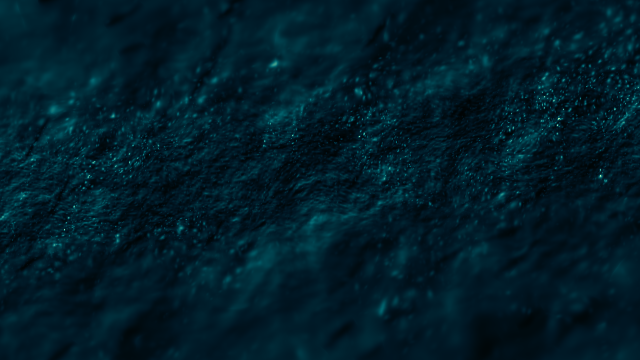
This texture is drawn by a Shadertoy shader. Its source:

```glsl
#define FOCUS_LEVEL 0.44
#define FOCUS_TILT 0.12
#define FOCUS_DEPTH 0.1
#define SHARPEST 0.0018
#define DEFOCUS 0.04
#define BASE_TONE 0.1
#define RELIEF 1.0
#define GLINT_GAIN 1.15
#define CRACK_DEPTH 0.85
#define SLOPE 0.6
#define LIGHT vec2(0.25, -0.55)

vec2 hash2(vec2 p) {
    vec3 q = fract(p.xyx * vec3(0.1031, 0.1030, 0.0973));
    q += dot(q, q.yzx + 33.33);
    return fract((q.xx + q.yz) * q.zy);
}

float noise(vec2 p) {
    vec2 i = floor(p), f = fract(p);
    f = f * f * (3.0 - 2.0 * f);
    float low = mix(hash2(i).x, hash2(i + vec2(1, 0)).x, f.x);
    float high = mix(hash2(i + vec2(0, 1)).x, hash2(i + vec2(1, 1)).x, f.x);
    return mix(low, high, f.y);
}

mat2 rotation(float a) {
    return mat2(cos(a), -sin(a), sin(a), cos(a));
}

// Side-lit bumps; octaves finer than the blur fade away
float relief(vec2 p, float blur) {
    float shade = 0.0, scale = 6.0, gain = 0.65;
    for (int i = 0; i < 6; i++) {
        float keep = exp(-4.0 * scale * scale * blur * blur);
        vec2 q = rotation(-0.12 * float(i)) * p * scale * vec2(0.9, 1.15) + float(i) * 17.3;
        shade += gain * keep * (noise(q + LIGHT) - noise(q));
        scale *= 1.9;
        gain *= 1.17;
    }
    return shade;
}

// Cellular sparkles: slightly elongated, few bright and most dim
float sparkles(vec2 p) {
    vec2 cell = floor(p);
    float sum = 0.0;
    for (int y = -1; y <= 1; y++)
    for (int x = -1; x <= 1; x++) {
        vec2 id = cell + vec2(x, y);
        vec2 rnd = hash2(id + 37.0);
        vec2 d = rotation(0.3 + 1.4 * rnd.x) * (p - id - hash2(id));
        d.y *= 1.5;
        float power = pow(hash2(id + 71.0).x, 5.0);
        float size = mix(0.28, 0.52, rnd.y);
        sum += power * exp(-dot(d, d) / (size * size));
    }
    return sum;
}

// Grain size follows the blur, so defocused glints become soft blotches
float glints(vec2 p, float blur) {
    float sum = 0.0, scale = 18.0;
    for (int i = 0; i < 4; i++) {
        float octave = log2(scale * blur / 0.25);
        float gain = 0.12 + 0.13 * float(i);
        sum += gain * exp(-0.8 * octave * octave) * sparkles(p * scale + float(i) * 31.7);
        scale *= 2.0;
    }
    return sum;
}

// Scattered tapered slits running along the slope
float cracks(vec2 p, float blur) {
    vec2 size = vec2(0.24, 0.13);
    vec2 cell = floor(p / size);
    float dark = 0.0;
    for (int y = -1; y <= 1; y++)
    for (int x = -1; x <= 1; x++) {
        vec2 id = cell + vec2(x, y);
        vec2 rnd = hash2(id + 11.0);
        vec2 d = rotation((rnd.y - 0.4) * 0.9) * (p - (id + hash2(id)) * size);
        float along = d.x / mix(0.03, 0.1, rnd.y);
        float taper = max(1.0 - along * along, 0.0);
        float width = 0.004 * (0.4 + taper) + 0.6 * blur;
        float present = step(0.45, rnd.x) * (0.5 + 0.5 * hash2(id + 53.0).x);
        dark = max(dark, present * sqrt(taper) * exp(-d.y * d.y / (width * width)));
    }
    return dark;
}

vec3 teal(float tone) {
    float pale = smoothstep(0.33, 1.0, tone);
    float blue = tone * 0.97 + 0.055 * smoothstep(0.0, 0.1, tone);
    return vec3(0.65 * pale, tone, blue - 0.28 * pale);
}

void mainImage(out vec4 fragColor, in vec2 fragCoord) {
    vec2 p = fragCoord / iResolution.y;
    float away = abs(p.y - FOCUS_LEVEL - FOCUS_TILT * p.x);
    float blur = SHARPEST + DEFOCUS * max(away - FOCUS_DEPTH, 0.0);

    // Uneven surface, aligned with the slope
    vec2 warp = vec2(noise(p * 9.0), noise(p * 9.0 + 40.0)) - 0.5;
    vec2 ripple = vec2(noise(p * 34.0), noise(p * 34.0 + 80.0)) - 0.5;
    vec2 q = rotation(SLOPE) * (p + 0.03 * warp + 0.006 * ripple);

    // Broad light and shadow
    float broad = noise(q * vec2(2.5, 4.0) + 5.0) + 0.6 * noise(q * vec2(7.0, 10.0)) - 0.8;
    broad += 0.35 * (p.y - 0.5) - 0.22 * (p.x - 0.9);
    float tone = BASE_TONE * exp(0.72 * broad + RELIEF * relief(q, blur));
    tone *= 1.0 - CRACK_DEPTH * cracks(q, blur);

    // Mineral patches and thin, broken, steep veins
    float patches = smoothstep(0.35, 0.8, noise(q * vec2(5.0, 7.0) + 23.0));
    patches *= 0.4 + 1.2 * noise(p * 19.0 + 3.0);
    vec2 steep = vec2(p.x - 0.3 * p.y, p.y) + 0.06 * warp + 0.012 * ripple;
    float ridge = 1.0 - abs(2.0 * noise(steep * vec2(7.0, 3.2) + 9.0) - 1.0);
    float vein = pow(ridge, 14.0) * smoothstep(0.4, 0.75, noise(p * 6.0 + 60.0));
    float mineral = 0.2 + 0.75 * patches + 1.2 * vein;
    tone += GLINT_GAIN * mineral * glints(p + 0.02 * warp + 0.006 * ripple, blur);

    fragColor = vec4(clamp(teal(tone), 0.0, 1.0), 1.0);
}
```
